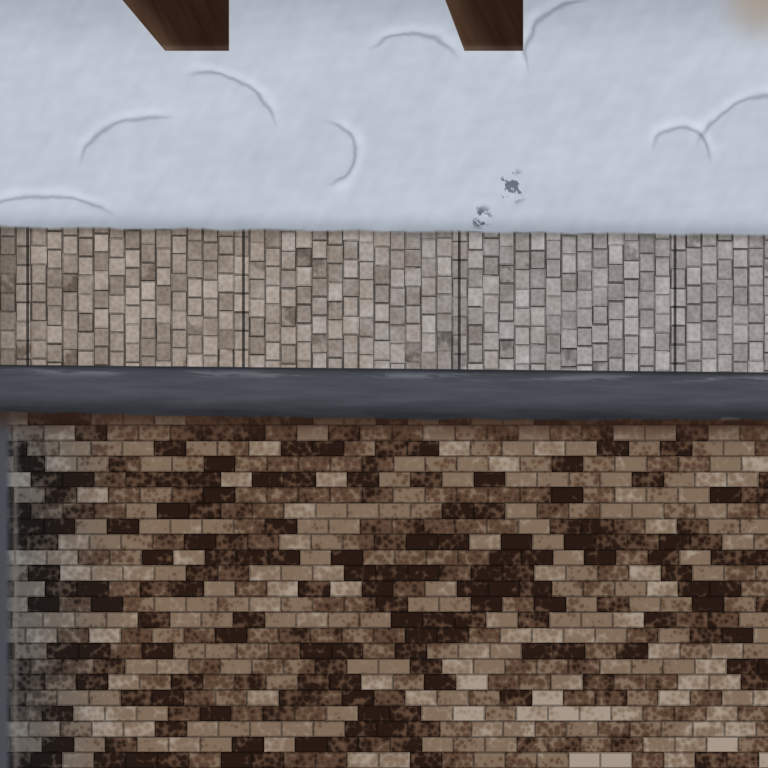
Write a WebGL 2 fragment shader that draws this texture.

```glsl
#version 300 es
precision highp float;
// Rough white plaster with two beams above a tiled band, a slate ledge and a brown brick mosaic.
uniform vec2 u_resolution;
out vec4 fragColor;

const float PLASTER_BASE = 0.703, LEDGE_TOP = 0.525, LEDGE_BASE = 0.464;
const float TILT = 0.010, PANEL_WIDTH = 0.281;
const vec2 TILE_SIZE = vec2(0.0203, 0.0245), BRICK_SIZE = vec2(0.0412, 0.0203);
const vec3 PLASTER = vec3(0.745, 0.775, 0.82);
const vec3 WARM_TILE = vec3(0.60, 0.55, 0.51), COOL_TILE = vec3(0.61, 0.59, 0.58);
const vec3 SLATE = vec3(0.29, 0.30, 0.33);
const vec3 UMBER = vec3(0.16, 0.105, 0.08), BROWN = vec3(0.36, 0.27, 0.21);
const vec3 TAN = vec3(0.50, 0.42, 0.35), PALE = vec3(0.65, 0.59, 0.53);
// Trowel arcs: centre, radius, facing angle.
const vec4 ARCS[8] = vec4[8](
  vec4(0.27, 0.80, 0.10, 1.1), vec4(0.20, 0.74, 0.11, 2.0),
  vec4(0.885, 0.79, 0.042, 1.4), vec4(0.535, 0.88, 0.08, 1.5),
  vec4(0.42, 0.80, 0.045, 0.0), vec4(0.05, 0.545, 0.20, 1.5),
  vec4(0.76, 0.92, 0.075, 2.4), vec4(1.02, 0.76, 0.12, 2.1));

float hash(vec2 p) {
  vec3 q = fract(p.xyx * 0.1031);
  q += dot(q, q.yzx + 33.33);
  return fract((q.x + q.y) * q.z);
}

// Distance to the nearest scattered point.
float cellular(vec2 p) {
  float nearest = 2.0;
  for (int k = 0; k < 9; k++) {
    vec2 id = floor(p) + vec2(k % 3 - 1, k / 3 - 1);
    nearest = min(nearest, length(id + vec2(hash(id + 100.0), hash(id + 157.3)) - p));
  }
  return nearest;
}

// Layered, rotated sines, roughly -1 to 1.
float waves(vec2 p) {
  float sum = 0.0, amp = 0.5;
  for (int i = 0; i < 5; i++) {
    sum += amp * sin(p.x + 1.3 * sin(p.y)) * cos(p.y * 0.8 + float(i));
    p = mat2(1.5, 1.1, -1.1, 1.5) * p + 2.1;
    amp *= 0.57;
  }
  return sum;
}

float band(float x, float width) { return exp(-x * x / (width * width)); }

vec3 plaster(vec2 p) {
  vec2 q = p + 0.009 * vec2(waves(p * 24.0), waves(p.yx * 27.0 + 4.0));
  float light = 0.11 * (waves(p * 13.0 + vec2(0.05, -0.09)) - waves(p * 13.0));
  light += 0.012 * waves(p * 85.0);
  // Creases: a dark groove beside a lit lip.
  for (int i = 0; i < 8; i++) {
    vec4 arc = ARCS[i];
    vec2 r = q - arc.xy;
    float s = length(r) - arc.z;
    float span = 0.06 / arc.z + 0.2;
    float facing = dot(r / length(r), vec2(cos(arc.w), sin(arc.w)));
    float fade = smoothstep(cos(span), cos(span * 0.5), facing);
    light += fade * (0.045 * band(s - 0.008, 0.007) - 0.13 * band(s, 0.0028));
  }
  float chips = band(length(p - vec2(0.667, 0.757)), 0.024) + band(length(p - vec2(0.626, 0.717)), 0.016);
  light -= 0.34 * smoothstep(0.25, 0.8, chips) * smoothstep(0.05, 0.45, waves(p * 140.0));
  light -= 0.10 * smoothstep(0.92, 1.03, p.y) + 0.13 * band(p.y - PLASTER_BASE + TILT * p.x, 0.016);
  float corner = 1.0 - smoothstep(0.0, 0.07, length(p - vec2(0.99, 1.0)));
  return mix(PLASTER + light, PALE, 0.8 * corner);
}

// Beam end: slanted left side, upright right side, flat underside.
vec3 addBeam(vec3 col, vec2 p, float left, float right, float slant, float px) {
  float rise = p.y - 0.934, edge = left - slant * rise;
  float d = max(max(edge - p.x, p.x - right), -rise);
  vec3 wood = mix(BROWN * 0.82, UMBER * 1.1, smoothstep(0.0, 0.045, p.x - edge));
  wood += 0.035 * waves(vec2(p.x * 150.0 + p.y * 70.0, p.y * 22.0)) + 0.09 * band(rise - 0.003, 0.004);
  return mix(wood, col, smoothstep(-px, px, d));
}

vec3 tiles(vec2 p, float px) {
  float stagger = hash(vec2(floor(p.x / TILE_SIZE.x), 3.0));
  vec2 g = p / TILE_SIZE + vec2(0.0, stagger);
  vec2 id = floor(g), gap = (0.5 - abs(fract(g) - 0.5)) * TILE_SIZE;
  float stain = waves(p * 75.0);
  vec3 col = mix(WARM_TILE, COOL_TILE, smoothstep(0.25, 0.75, p.x + 0.15 * stain));
  col += 0.13 * (hash(id) - 0.5) + 0.05 * stain + 0.09 * (cellular(p * 150.0) - 0.45);
  col -= 0.17 * step(0.92, hash(id + 9.0)) * smoothstep(-0.2, 0.4, stain);
  vec2 joint = 1.0 - smoothstep(vec2(0.0006), vec2(0.0012 + px), gap);
  joint *= 0.1 + 0.42 * vec2(hash(id + 21.0), hash(id + 35.0));
  col *= 1.0 - max(joint.x, joint.y);
  float seam = abs(fract((p.x - 0.036) / PANEL_WIDTH + 0.5) - 0.5) * PANEL_WIDTH;
  col *= 1.0 - 0.55 * (1.0 - smoothstep(0.0008, 0.0014 + px, seam));
  return col * mix(0.82, 1.0, smoothstep(0.0, 0.05, p.x));
}

vec3 bricks(vec2 p, float px) {
  vec2 g = p / BRICK_SIZE;
  g.x += 0.5 * mod(floor(g.y), 2.0) + 0.2 * hash(vec2(floor(g.y), 8.0));
  vec2 gap = (0.5 - abs(fract(g) - 0.5)) * BRICK_SIZE;
  float tone = hash(floor(g) + 13.0);
  float mottle = 0.22 * waves(p * 95.0 + 6.0 * tone) + 0.34 * (cellular(p * 125.0) - 0.45);
  float t = 0.06 + 0.84 * tone + mottle * (1.25 - 0.7 * tone) + 0.09 * waves(p * 11.0);
  t += 0.25 * smoothstep(0.5, 0.75, p.x) * (1.0 - smoothstep(0.04, 0.16, p.y));
  t -= 0.10 * band(length(p - vec2(0.52, 0.27)), 0.13);
  vec3 col = mix(UMBER, BROWN, smoothstep(0.12, 0.42, t));
  col = mix(col, TAN, smoothstep(0.42, 0.64, t));
  col = mix(col, PALE, smoothstep(0.72, 1.0, t));
  col *= 1.0 - 0.32 * (1.0 - smoothstep(0.0004, 0.0011 + px, min(gap.x, gap.y)));
  // Grey shaded left side and its pale corner joint.
  col = mix(vec3(0.28 * (col.r + col.g + col.b)), col, smoothstep(-0.05, 0.2, p.x));
  col = mix(SLATE, col, smoothstep(0.005, 0.018, p.x));
  return mix(col, vec3(0.48, 0.46, 0.44), 0.5 * band(p.x - 0.020, 0.004));
}

vec3 ledge(vec2 p, float v) {
  float streak = waves(p * vec2(28.0, 230.0));
  vec3 col = mix(SLATE * 0.62, SLATE, smoothstep(0.0, 0.45, v)) + 0.028 * streak;
  col += 0.09 * band(v - 0.86, 0.07) * smoothstep(-0.1, 0.4, streak);
  return col * (1.0 - 0.4 * band(v - 1.0, 0.07));
}

void main() {
  vec2 p = gl_FragCoord.xy / u_resolution;
  float px = 1.0 / u_resolution.y, y = p.y + TILT * p.x, rough = waves(p * 55.0);
  // Brick wall under the ledge shadow.
  vec3 col = mix(bricks(p, px), UMBER * 1.3, 0.75 * band(LEDGE_BASE - y, 0.022));
  // Ledge with a worn lower lip.
  float base = LEDGE_BASE + 0.0025 * rough - 0.004 * sin(p.x * 3.14);
  col = mix(col, ledge(p, (y - base) / (LEDGE_TOP - base)), smoothstep(-0.002, 0.002, y - base));
  float worn = band(y - base, 0.0025) * smoothstep(0.25, 0.6, waves(vec2(p.x * 23.0 + 1.0, 2.0)));
  col = mix(col, COOL_TILE, 0.6 * worn);
  // Tiled band, plaster and beams.
  col = mix(col, tiles(vec2(p.x, y), px), smoothstep(-px, px, y - LEDGE_TOP));
  float rim = y - PLASTER_BASE - 0.002 * rough;
  col = mix(col * (1.0 - 0.22 * band(rim, 0.007)), plaster(p), smoothstep(-0.002, 0.004, rim));
  col = addBeam(col, p, 0.215, 0.298, 0.84, px);
  col = addBeam(col, p, 0.605, 0.681, 0.38, px);
  fragColor = vec4(clamp(col, 0.0, 1.0), 1.0);
}
```
